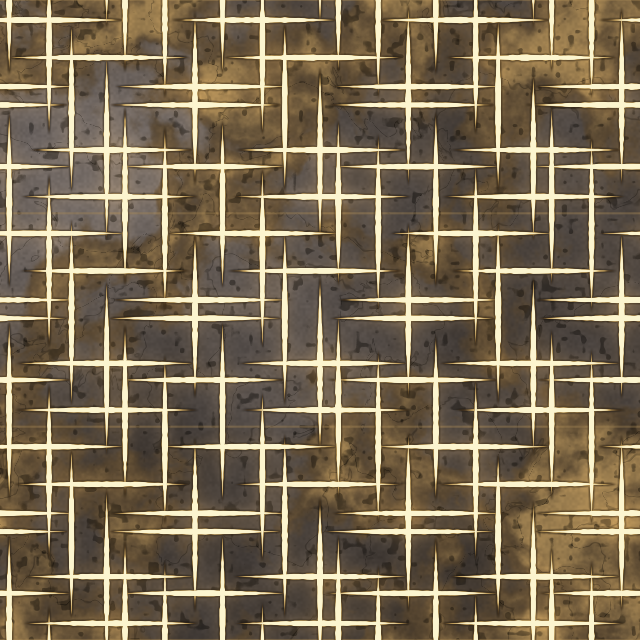
A Shadertoy shader for this pattern:

```glsl
const float TILES = 3.0;          // panels along the canvas height
const int STROKES = 7;            // strokes per panel and direction
const float HALF_LENGTH = 0.42;   // in panels
const float HALF_WIDTH = 0.0145;
const float JITTER = 0.025;
const float GLOW_FALLOFF = 24.0;
const float GLOW_GAIN = 0.30;

const vec3 SLATE_DARK = vec3(0.205, 0.185, 0.175);
const vec3 SLATE_LIGHT = vec3(0.41, 0.385, 0.38);
const vec3 BROWN = vec3(0.30, 0.24, 0.165);
const vec3 OCHRE = vec3(0.60, 0.49, 0.31);
const vec3 BRONZE = vec3(0.30, 0.21, 0.11);
const vec3 GOLD = vec3(0.78, 0.64, 0.37);
const vec3 CREAM = vec3(0.99, 0.96, 0.81);
const vec3 GLOW = vec3(0.62, 0.46, 0.22);

// Stroke centres inside one panel, y pointing down
const vec2 UPRIGHT[STROKES] = vec2[STROKES](
    vec2(0.043, 0.94), vec2(0.23, 0.22), vec2(0.335, 0.49), vec2(0.50, 0.72),
    vec2(0.586, 0.93), vec2(0.773, 0.05), vec2(0.914, 0.46));
const vec2 LEVEL[STROKES] = vec2[STROKES](
    vec2(0.19, 0.094), vec2(0.48, 0.27), vec2(0.96, 0.406), vec2(0.92, 0.492),
    vec2(0.51, 0.703), vec2(0.94, 0.781), vec2(0.52, 0.922));

float hash(vec2 p) {
    vec3 q = fract(vec3(p.xyx) * 0.1031);
    q += dot(q, q.yzx + 33.33);
    return fract((q.x + q.y) * q.z);
}

float noise(vec2 p) {
    vec2 i = floor(p), f = fract(p);
    f = f * f * (3.0 - 2.0 * f);
    return mix(mix(hash(i), hash(i + vec2(1, 0)), f.x),
               mix(hash(i + vec2(0, 1)), hash(i + vec2(1, 1)), f.x), f.y);
}

float fbm(vec2 p) {
    float sum = 0.0, gain = 0.5;
    for (int i = 0; i < 5; i++) {
        sum += gain * noise(p);
        p = mat2(1.6, 1.2, -1.2, 1.6) * p + 17.3;
        gain *= 0.5;
    }
    return sum / 0.97;
}

// Tapered needle along y: x = coverage, y = heat, z = glow, w = dark groove
vec4 needle(vec2 d, float seed, float aa) {
    vec2 cell = round(d);
    d -= cell;
    float vary = hash(cell + seed * 7.0 + 50.0);
    d.y += (vary - 0.5) * 2.0 * JITTER;
    float t = abs(d.y) / (HALF_LENGTH * (0.94 + 0.12 * vary));
    float taper = pow(max(1.0 - t * t, 0.0), 1.25);
    float rough = 0.85 + 0.3 * noise(vec2(d.y * 45.0, seed * 9.0 + vary * 40.0));
    float width = HALF_WIDTH * taper * rough;
    float across = abs(d.x);
    float cover = smoothstep(aa, -aa, across - width) * smoothstep(0.0, 0.12, taper);
    float rim = across / (width + 0.5 * aa);
    float heat = cover * sqrt(taper) * (1.15 - 0.55 * rim * rim) * (0.78 + 0.22 * rough);
    float glow = exp(-across * GLOW_FALLOFF) * taper;
    float groove = smoothstep(0.012, 0.0, across - width) * smoothstep(0.0, 0.1, 1.0 - t);
    return vec4(cover, heat, glow, groove);
}

// Stained stone: slate with a soft sheen, ochre clouds, veins and pits
vec3 stone(vec2 p, vec2 uv) {
    vec2 warp = vec2(fbm(p * 2.0 + 3.0), fbm(p * 2.0 + 41.0)) - 0.5;
    float cloud = fbm(p * 2.6 + warp * 1.6 + 9.0);
    float grain = fbm(p * 13.0 + 70.0);

    vec2 toCorner = (uv - vec2(0.06, 0.74)) * vec2(1.0, 1.25);
    vec2 toMiddle = (uv - vec2(0.45, 0.52)) * vec2(1.2, 1.0);
    float corner = exp(-dot(toCorner, toCorner) * 12.0);
    float middle = exp(-dot(toMiddle, toMiddle) * 9.0);
    float panel = hash(floor(p - vec2(0.04, 0.0)) + 11.0) - 0.5;
    float sheen = 0.08 + 0.75 * corner + 0.42 * middle + 0.22 * uv.y
                + 0.7 * (fbm(p * 1.4 + 23.0) - 0.5) + 0.3 * (grain - 0.5) + 0.12 * panel;
    vec3 colour = mix(SLATE_DARK, SLATE_LIGHT, clamp(sheen, 0.0, 1.0));

    float stain = cloud + 0.16 * smoothstep(0.65, 1.0, uv.y) + 0.05 * uv.x
                - 0.16 * corner - 0.13 * middle + 0.2 * (grain - 0.5);
    colour = mix(colour, BROWN, 0.85 * smoothstep(0.42, 0.58, stain));
    colour = mix(colour, OCHRE, 0.85 * smoothstep(0.54, 0.80, stain));

    float vein = abs(fbm(p * 3.2 + warp * 2.0 + 60.0) - 0.5);
    float pits = smoothstep(0.70, 0.82, noise(p * 34.0) * 0.65 + grain * 0.45);
    colour *= 1.0 - 0.25 * smoothstep(0.012, 0.0, vein) - 0.4 * pits;
    return colour * (0.94 + 0.12 * noise(p * 80.0));
}

void mainImage(out vec4 fragColor, in vec2 fragCoord) {
    vec2 uv = fragCoord / iResolution.y;
    vec2 p = vec2(uv.x, 1.0 - uv.y) * TILES;
    float aa = 0.8 * TILES / iResolution.y;

    // Gather both directions of strokes
    vec4 light = vec4(0.0);
    float glow = 0.0;
    for (int i = 0; i < STROKES; i++) {
        vec4 a = needle(p - UPRIGHT[i], float(i), aa);
        vec4 b = needle((p - LEVEL[i]).yx, float(i + STROKES), aa);
        light = max(light, max(a, b));
        glow += a.z + b.z;
    }

    // Stone, panel joints, grooves and halo
    vec3 colour = stone(p, uv);
    float joint = abs(p.y - round(p.y));
    colour = mix(colour, OCHRE, 0.4 * smoothstep(0.004 + aa, 0.002, joint));
    colour *= 1.0 - 0.42 * light.w;
    colour += GLOW * GLOW_GAIN * min(glow, 1.4) * (0.45 + 0.8 * fbm(p * 3.0 + 5.0));

    // Glowing metal
    vec3 metal = mix(BRONZE, GOLD, smoothstep(0.1, 0.5, light.y));
    metal = mix(metal, CREAM, smoothstep(0.45, 0.85, light.y));
    colour = mix(colour, metal, light.x);
    fragColor = vec4(colour, 1.0);
}
```
